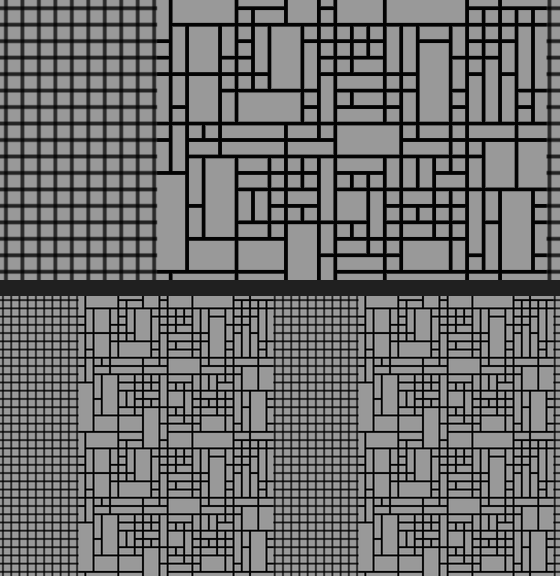
Top, the tile; bottom, the same tile 2 across and 2 down.
A Shadertoy shader for this pattern:

```glsl
const ivec2 GRID = ivec2(34, 17);         // unit squares per canvas
const ivec2 BLOCKS = ivec2(10, 4);        // coarse blocks per canvas, both even
const vec2 PHASE = vec2(0.36, 0.5);       // offset of the first grid lines
const float HALF_LINE = 0.115;            // half line width, in unit squares
const float PLAIN_CENTER = 4.0;           // middle column of the regular band
const float PLAIN_HALF = 5.0;             // half width of the regular band
const vec3 FACE = vec3(0.6);
const vec3 INK = vec3(0.01);

// Integer hash: three values in 0..1
vec3 hash3(ivec3 key) {
    uvec3 v = uvec3(key) * 1664525u + 1013904223u;
    v.x += v.y * v.z; v.y += v.z * v.x; v.z += v.x * v.y;
    v ^= v >> 16u;
    v.x += v.y * v.z; v.y += v.z * v.x; v.z += v.x * v.y;
    return vec3(v & 0xffffu) / 65536.0;
}

// First unit square of a coarse block
ivec2 blockStart(ivec2 block) {
    return GRID * block / BLOCKS;
}

// Position of the wall crossing a block: vertical if even, horizontal if odd
int wall(ivec2 block) {
    ivec2 start = blockStart(block);
    ivec2 size = blockStart(block + 1) - start;
    int axis = (block.x + block.y) & 1;
    float r = hash3(ivec3(block % BLOCKS, 977)).x;
    return start[axis] + int(r * float(size[axis]));
}

// Pinwheel rectangle holding a unit square: xy = low corner, zw = high corner
ivec4 pinwheelRect(ivec2 square) {
    ivec2 b = (BLOCKS * (square + 1) - 1) / GRID;
    int axis = (b.x + b.y) & 1;
    ivec2 side = ivec2(0);
    side[axis] = square[axis] >= wall(b) ? 1 : 0;
    ivec2 neighbour = b;
    neighbour[axis] += 2 * side[axis] - 1;
    side[1 - axis] = square[1 - axis] >= wall(neighbour) ? 1 : 0;

    // The four blocks around the chosen corner bound the rectangle
    ivec2 c = b + side;
    int low = wall(c - 1), high = wall(c);
    int left = wall(c - ivec2(1, 0)), right = wall(c - ivec2(0, 1));
    return ((c.x + c.y) & 1) == 0 ? ivec4(low, right, high, left)
                                  : ivec4(left, low, right, high);
}

// Cut a rectangle at random whole positions, following the given square
ivec4 splitRect(ivec4 rect, ivec2 square) {
    for (int i = 0; i < 16; i++) {
        ivec2 size = rect.zw - rect.xy;
        int thin = min(size.x, size.y), span = max(size.x, size.y);
        if (span == 1) break;
        vec3 r = hash3(ivec3(rect.xy % GRID, size.x * 16 + size.y));
        float keep = thin == 1 ? (span < 5 ? 0.6 : 0.0) : (thin == 2 ? 0.3 : 0.0);
        if (r.x < keep) break;

        float chanceX = float(size.x - 1) / float(size.x + size.y - 2);
        int axis = r.y < chanceX ? 0 : 1;
        int cut = rect[axis] + 1 + int(r.z * float(size[axis] - 1));
        if (square[axis] < cut) rect[axis + 2] = cut;
        else rect[axis] = cut;
    }
    return rect;
}

// Line coverage from the distance to its centre
vec2 lineCover(vec2 dist, float soft) {
    return 1.0 - smoothstep(HALF_LINE - soft, HALF_LINE + soft, dist);
}

// Solid lines around merged rectangles
vec3 mergedTiles(vec2 p, float pixel) {
    ivec2 square = ivec2(floor(p));
    ivec4 rect = splitRect(pinwheelRect(square), square);
    vec2 dist = min(p - vec2(rect.xy), vec2(rect.zw) - p);
    vec2 cover = lineCover(dist, 0.6 * pixel);
    return mix(FACE, INK, max(cover.x, cover.y));
}

// Translucent lines on every unit, darker where they cross
vec3 plainGrid(vec2 p, float pixel) {
    vec2 cover = lineCover(0.5 - abs(fract(p) - 0.5), 1.1 * pixel);
    vec2 shade = 1.0 - vec2(0.72, 0.77) * cover;
    return FACE * shade.x * shade.y;
}

void mainImage(out vec4 fragColor, in vec2 fragCoord) {
    vec2 grid = vec2(GRID);
    float pixel = grid.y / iResolution.y;
    vec2 p = fragCoord / iResolution.xy * grid - PHASE + grid;

    // Wrapped distance to the regular band
    float offset = mod(p.x - PLAIN_CENTER + 0.5 * grid.x, grid.x) - 0.5 * grid.x;
    float outside = abs(offset) - PLAIN_HALF - HALF_LINE - pixel;
    float merged = smoothstep(-pixel, pixel, outside);

    vec3 color = mix(plainGrid(p, pixel), mergedTiles(p, pixel), merged);
    fragColor = vec4(color, 1.0);
}
```
